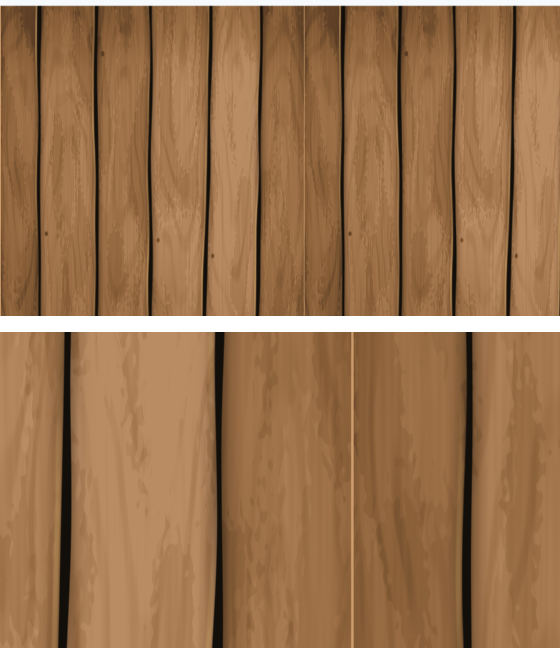
Top, the full canvas; bottom, a detail of the centre.
Reproduce this texture procedurally as a Shadertoy shader.

```glsl
// Weathered vertical wooden planks in a panel that repeats across, under a pale top strip.

const float PANEL_WIDTH = 0.961;   // in canvas heights
const float WOOD_TOP = 0.9815;
const int GAPS = 5;

const vec3 STRIP = vec3(0.97, 0.98, 0.99);
const vec3 GAP_DARK = vec3(0.07, 0.055, 0.035);
const vec3 EDGE_LIGHT = vec3(0.76, 0.60, 0.37);
const vec3 SEAM_LIGHT = vec3(0.88, 0.68, 0.48);

// Per plank, left to right: left edge, tone, height of grain core, height of knot
const float LEFT_EDGE[7] = float[7](0.0, 0.120, 0.303, 0.475, 0.656, 0.820, 0.961);
const float TONE[6] = float[6](1.40, 2.00, 1.85, 2.50, 2.80, 1.75);
const float CORE[6] = float[6](0.45, 0.10, 0.53, 0.84, 0.76, 0.35);
const float KNOT[6] = float[6](-1.0, 0.26, 0.83, 0.24, 0.19, -1.0);

vec2 gradient(vec2 cell) {
    float h = fract(sin(dot(cell, vec2(127.1, 311.7))) * 43758.5);
    return vec2(cos(6.2832 * h), sin(6.2832 * h));
}

float noise(vec2 p) {
    vec2 i = floor(p), f = fract(p);
    vec2 u = f * f * f * (f * (f * 6.0 - 15.0) + 10.0);
    vec2 e = vec2(0.0, 1.0);
    float low = mix(dot(gradient(i), f), dot(gradient(i + e.yx), f - e.yx), u.x);
    float high = mix(dot(gradient(i + e.xy), f - e.xy), dot(gradient(i + e.yy), f - e.yy), u.x);
    return mix(low, high, u.y);
}

// Colour ramp: 0 deep, 1 shadow, 2 middle, 3 light
vec3 woodColor(float tone) {
    vec3 c = mix(vec3(0.37, 0.25, 0.15), vec3(0.52, 0.36, 0.21), clamp(tone, 0.0, 1.0));
    c = mix(c, vec3(0.62, 0.44, 0.28), clamp(tone - 1.0, 0.0, 1.0));
    return mix(c, vec3(0.72, 0.54, 0.38), clamp(tone - 2.0, 0.0, 1.1));
}

// Wandering boundary between planks; the two on the right also lean
float gapCenter(int k, float y) {
    float id = float(k);
    float lean = 0.013 * step(3.5, id) * (y - 0.5);
    return LEFT_EDGE[k] + lean + 0.009 * noise(vec2(y * 3.0, id * 7.37));
}

// Long nested ovals around a core, bent by noise
float grainLines(vec2 p, float core, float seed) {
    float bend = 0.035 * noise(vec2(p.x * 7.0 + seed, p.y * 2.6))
               + 0.008 * noise(vec2(p.x * 20.0, p.y * 9.0 + seed));
    float rings = 46.0 * length(vec2(p.x + bend, (p.y - core) * 0.13));
    rings += 0.9 * noise(vec2(p.x * 18.0, p.y * 3.0 + seed));
    float line = 1.0 - smoothstep(0.06, 0.24, abs(fract(rings) - 0.5));
    return line * (0.65 + 0.9 * noise(vec2(p.x * 25.0 + seed, p.y * 4.0)));
}

// Ragged stains stretched along the wood
float stain(vec2 p, float seed) {
    float patchy = noise(vec2(p.x * 17.0 + seed, p.y * 3.2));
    float ragged = 0.22 * noise(p * vec2(150.0, 55.0) + seed);
    return smoothstep(0.08, 0.13, patchy + ragged);
}

float knotMark(vec2 p, vec2 center) {
    float r = length((p - center) * vec2(1.0, 0.7));
    return 1.0 - smoothstep(0.002, 0.008, r);
}

vec3 plank(vec2 p, int k, float left, float right) {
    float seed = float(k) * 13.7 + 3.1;
    vec2 local = vec2(p.x - 0.5 * (left + right), p.y);
    float tone = TONE[k];
    // Light falls off towards the top and bottom
    tone += 0.3 - 1.25 * smoothstep(0.70, 1.0, p.y) - 0.35 * smoothstep(0.3, 0.0, p.y);
    tone -= 0.50 * grainLines(local, CORE[k], seed);
    tone -= 0.45 * stain(local, seed);
    tone += 0.30 * stain(local * vec2(1.0, 0.7), seed + 41.0);
    tone += 0.35 * noise(vec2(p.x * 170.0, p.y * 5.0 + seed));
    // Rounded sides
    float side = min(p.x - left, right - p.x);
    tone -= 0.65 * (1.0 - smoothstep(0.004, 0.028, side));
    tone -= 2.2 * knotMark(p, vec2(left + 0.022, KNOT[k]));
    return woodColor(tone);
}

void mainImage(out vec4 fragColor, in vec2 fragCoord) {
    vec2 uv = fragCoord / iResolution.y;
    float soft = 1.0 / iResolution.y;
    vec2 p = vec2(mod(uv.x - 0.0015, PANEL_WIDTH), uv.y);

    // Find the plank and collect the gaps around it
    int index = 0;
    float left = 0.0, right = PANEL_WIDTH, gap = 0.0, shade = 0.0, glow = 0.0;
    for (int k = 1; k <= GAPS; k++) {
        float center = gapCenter(k, p.y);
        float d = p.x - center;
        if (d >= 0.0) { index = k; left = center; }
        else { right = min(right, center); }
        float wear = noise(vec2(p.y * 4.0, float(k) * 5.3 + 20.0));
        float halfWidth = 0.0044 + 0.004 * wear;
        gap = max(gap, 1.0 - smoothstep(-soft, soft, abs(d) - halfWidth));
        shade = max(shade, exp(-abs(d) / 0.007));
        float rim = 1.0 - smoothstep(0.001, 0.0045, abs(d + halfWidth + 0.004));
        glow = max(glow, rim * clamp(0.45 + wear, 0.0, 1.0));
    }

    vec3 color = plank(p, index, left, right);
    color *= 1.0 - 0.45 * shade;
    color = mix(color, EDGE_LIGHT, 0.7 * glow);
    color = mix(color, GAP_DARK, gap);

    // Thin bright seam where panels meet
    float seam = min(p.x, PANEL_WIDTH - p.x);
    color = mix(color, SEAM_LIGHT, 0.8 * (1.0 - smoothstep(0.0012 - 0.5 * soft, 0.0012 + 0.5 * soft, seam)));

    color = mix(color, STRIP, smoothstep(-soft, soft, uv.y - WOOD_TOP));
    fragColor = vec4(color, 1.0);
}
```
